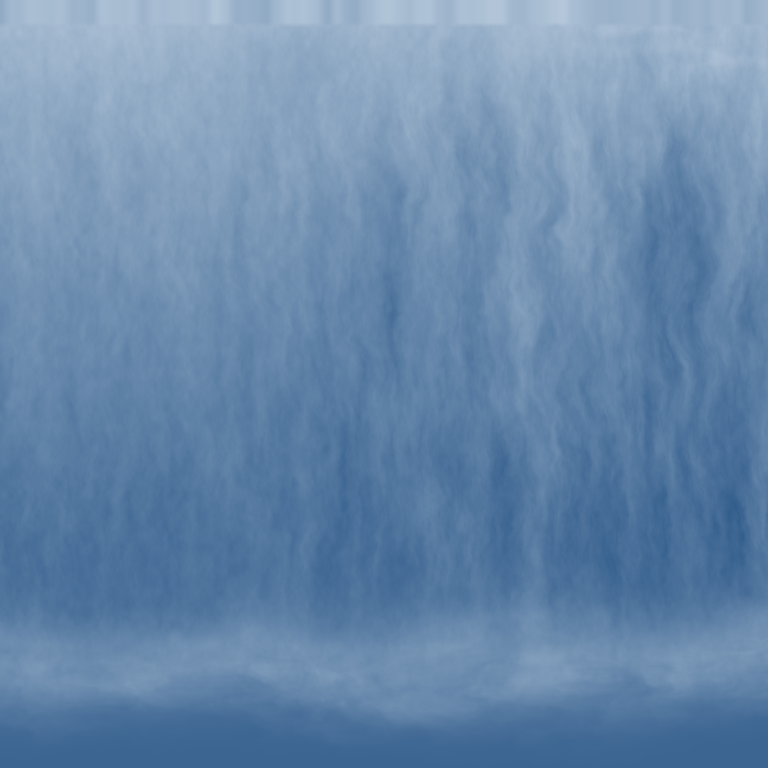
A three.js fragment shader for this texture:

```glsl
// A broad blue waterfall: pale lip, falling strands of spray and a bank of mist at its foot.
varying vec2 vUv;

float hash(vec2 p) {
  return fract(sin(dot(p, vec2(127.1, 311.7))) * 43758.5453);
}

float noise(vec2 p) {
  vec2 i = floor(p), f = fract(p);
  f = f * f * (3.0 - 2.0 * f);
  return mix(mix(hash(i), hash(i + vec2(1.0, 0.0)), f.x),
             mix(hash(i + vec2(0.0, 1.0)), hash(i + vec2(1.0, 1.0)), f.x), f.y);
}

// Layered noise centred on zero
float fbm(vec2 p) {
  float sum = 0.0, amp = 0.5;
  for (int i = 0; i < 5; i++) {
    sum += amp * (noise(p) - 0.5);
    p = mat2(1.0, 0.12, -0.12, 1.0) * p * 2.03 + 17.3;
    amp *= 0.55;
  }
  return sum;
}

// Soft elliptical patch
float patchAt(vec2 p, vec2 centre, vec2 radius) {
  vec2 d = (p - centre) / radius;
  return exp(-dot(d, d));
}

// Paleness of the falling sheet
float waterfall(vec2 p) {
  float right = smoothstep(0.2, 0.75, p.x);
  float sheet = 0.16 + 0.69 * pow(clamp((p.y - 0.25) / 0.72, 0.0, 1.0), 1.5);

  // Broad lit and shaded regions
  sheet += 0.08 * patchAt(p, vec2(0.27, 0.68), vec2(0.15, 0.2));
  sheet += 0.06 * patchAt(p, vec2(0.08, 0.5), vec2(0.2, 0.25));
  sheet += 0.15 * patchAt(p, vec2(0.69, 0.5), vec2(0.025, 0.27));
  sheet += 0.09 * patchAt(p, vec2(0.77, 0.55), vec2(0.04, 0.22));
  sheet -= 0.20 * patchAt(p, vec2(0.90, 0.72), vec2(0.06, 0.13));
  sheet -= 0.12 * patchAt(p, vec2(0.52, 0.65), vec2(0.10, 0.14));
  sheet -= 0.09 * patchAt(p, vec2(0.87, 0.37), vec2(0.09, 0.14));
  sheet -= 0.08 * patchAt(p, vec2(0.66, 0.27), vec2(0.03, 0.16));
  sheet -= 0.09 * patchAt(p, vec2(0.40, 0.92), vec2(0.08, 0.06));

  // Strands bend a little as they fall and are clearest on the right
  vec2 q = p + vec2(0.04 * fbm(p * vec2(9.0, 12.0)) + 0.03 * p.y, 0.0);
  float strands = fbm(q * vec2(30.0, 5.0));
  float threads = fbm(q * vec2(65.0, 15.0) + 41.0);
  float body = smoothstep(0.12, 0.32, p.y) * (1.0 - 0.6 * smoothstep(0.8, 0.97, p.y));
  sheet += body * mix(0.16, 0.42, right) * strands;
  sheet += body * mix(0.14, 0.25, right) * threads;
  return sheet + 0.14 * fbm(p * vec2(7.0, 2.5) + 8.0);
}

void main() {
  vec2 p = vUv;
  float pale = waterfall(p);

  // Curling foam under the lip at the upper right
  float curl = p.y + 0.035 * fbm(p * vec2(8.0, 10.0)) + 0.25 * (p.x - 0.86) * (p.x - 0.86);
  float foam = 1.0 - abs(2.0 * noise(vec2(p.x * 5.0, curl * 65.0)) - 1.0);
  pale += 0.17 * (foam - 0.35) * patchAt(p, vec2(0.9, 0.93), vec2(0.16, 0.045));

  // Mist bank with a ragged crest above deep water
  float drift = fbm(p * vec2(6.0, 10.0) + 23.0);
  float wisps = fbm(p * vec2(14.0, 28.0) + vec2(drift * 3.0, 5.0));
  float crest = p.y + 0.06 * drift + 0.025 * wisps;
  pale = mix(pale, 0.05, 1.0 - smoothstep(0.02, 0.17, crest));
  float height = crest - 0.13 - 0.015 * p.x;
  float spread = height > 0.0 ? 0.055 : 0.062;
  float mist = exp(-height * height / (spread * spread));
  pale += mist * (0.36 - 0.04 * p.x + 0.28 * wisps);

  // Fine spray
  float grain = fbm(p * vec2(120.0, 70.0));
  pale += 0.11 * grain * smoothstep(0.03, 0.2, p.y);

  // Smooth vertical bars along the top edge
  float bars = 0.90 + 0.20 * (noise(vec2(p.x * 28.0, 3.0)) - 0.5)
             + 0.16 * (noise(vec2(p.x * 75.0, 9.0)) - 0.5)
             - 0.16 * exp(-pow((p.x - 0.455) / 0.012, 2.0));
  pale = mix(pale, bars, smoothstep(0.964, 0.972, p.y));

  vec3 colour = mix(vec3(0.21, 0.375, 0.555), vec3(0.70, 0.775, 0.85), clamp(pale, -0.05, 1.1));
  gl_FragColor = vec4(colour, 1.0);
}
```
